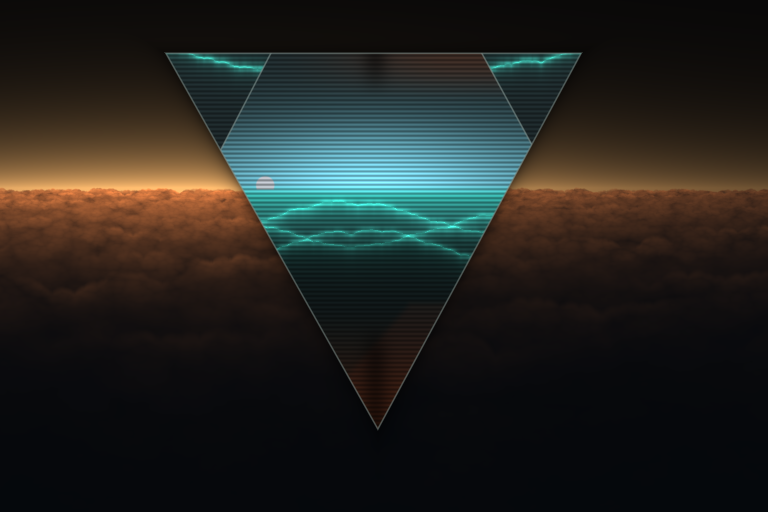
Give the GLSL for this background, as a Shadertoy shader.

```glsl
// A glowing dusk above a sea of clouds, with an inverted glass triangle on top.
// Clouds are back-to-front rows whose crests come from cellular noise; the glass
// holds a cyan horizon, teal ridges, a rusty tip and fine scanlines.

// Layout, in units of canvas height (x runs from 0 to 1.5)
const float HORIZON = 0.633;
const vec2 TRI_LEFT = vec2(0.324, 0.896);
const vec2 TRI_RIGHT = vec2(1.135, 0.896);
const vec2 TRI_TIP = vec2(0.738, 0.162);
const vec2 CUT_LEFT_TOP = vec2(0.529, 0.896);
const vec2 CUT_LEFT_LOW = vec2(0.434, 0.713);
const vec2 CUT_RIGHT_TOP = vec2(0.941, 0.896);
const vec2 CUT_RIGHT_LOW = vec2(1.039, 0.717);
const vec2 DISK = vec2(0.518, 0.638);
const float SUN_X = 0.38;
const float SEAM_X = 0.733;
const float SCANLINES = 115.0;
const int CLOUD_ROWS = 16;

// Colours
const vec3 SKY_DARK = vec3(0.026, 0.025, 0.027);
const vec3 GOLD = vec3(0.93, 0.68, 0.39);
const vec3 AMBER = vec3(0.70, 0.38, 0.18);
const vec3 NIGHT = vec3(0.018, 0.029, 0.045);
const vec3 SMOKE = vec3(0.12, 0.165, 0.175);
const vec3 BROWN = vec3(0.23, 0.16, 0.13);
const vec3 RUST = vec3(0.36, 0.20, 0.13);
const vec3 CYAN = vec3(0.38, 0.70, 0.78);
const vec3 TEAL = vec3(0.12, 0.70, 0.64);
const vec3 AQUA = vec3(0.20, 0.85, 0.75);
const vec3 LINE = vec3(0.55, 0.62, 0.60);

vec2 hash2(vec2 p) {
    vec3 q = fract(p.xyx * vec3(0.1031, 0.1030, 0.0973));
    q += dot(q, q.yzx + 33.33);
    return fract((q.xx + q.yz) * q.zy);
}

// Rounded puffs: one at each cell centre, falling off with distance
float puffs(vec2 p) {
    vec2 cell = floor(p), f = fract(p);
    float nearest = 1.0;
    for (int j = -1; j <= 1; j++)
        for (int i = -1; i <= 1; i++) {
            vec2 o = vec2(i, j);
            vec2 d = o + hash2(cell + o) - f;
            nearest = min(nearest, dot(d, d));
        }
    return 1.0 - nearest;
}

float billow(vec2 p) {
    return 0.58 * puffs(p) + 0.28 * puffs(p * 2.3 + 7.1) + 0.14 * puffs(p * 5.1 + 3.7);
}

// Signed distance to the line a-b, positive on its left
float side(vec2 p, vec2 a, vec2 b) {
    vec2 d = b - a, e = p - a;
    return (d.x * e.y - d.y * e.x) / length(d);
}

float bell(float x) { return exp(-x * x); }

vec3 skyAndClouds(vec2 p) {
    float glow = mix(0.3, 1.0, bell((p.x - SUN_X) / 0.8));
    float up = max(p.y - HORIZON, 0.0);
    vec3 col = SKY_DARK + GOLD * glow * (0.88 * exp(-up / 0.1) + 0.2 * exp(-up / 0.02));
    // Cloud rows, from the horizon to the foreground
    float depth = 0.006;
    for (int i = 0; i < CLOUD_ROWS; i++) {
        float size = 0.02 + 0.3 * depth, seed = float(i) * 5.37;
        float crest = HORIZON - depth + size * (billow(vec2(p.x / size * 0.6 + seed, seed)) - 0.6);
        float below = crest - p.y;
        if (below > 0.0) {
            float down = max(HORIZON - p.y, 0.0);
            float patchy = 0.5 + 0.5 * sin(p.x * 7.0 + seed) * sin(p.x * 3.1 - seed * 1.7);
            float puff = billow(p / size * vec2(0.8, 1.3) + seed);
            vec3 body = NIGHT + AMBER * glow * exp(-down / 0.1) * (0.35 + 0.95 * puff);
            float rim = exp(-below / (0.35 * size)) * exp(-down / 0.2) * patchy;
            body += AMBER * glow * rim * 0.45 * puff;
            body += AMBER * 0.07 * patchy * puff * puff * exp(-down / 0.3);
            float cover = smoothstep(0.0, 0.2 * size, below);
            col = mix(col, body, cover * mix(0.5, 1.0, patchy));
        }
        depth *= 1.3;
    }
    return col;
}

vec3 glass(vec2 p, float px) {
    float up = p.y - HORIZON;
    // Base tint: brown at the top, smoke between, rust at the tip
    vec3 col = mix(SMOKE, BROWN, smoothstep(0.79, 0.89, p.y) * smoothstep(0.5, 0.9, p.x));
    col = mix(col, RUST, smoothstep(0.42, 0.18, p.y));
    float wedge = min(side(p, vec2(0.67, 0.27), vec2(0.797, 0.418)) * -1.0, 0.418 - p.y);
    col += vec3(0.10, 0.02, 0.0) * smoothstep(0.0, 0.02, wedge);
    // Bright horizon, blue above and teal below
    float centre = mix(0.55, 1.05, bell((p.x - 0.72) / 0.25));
    vec3 above = CYAN * bell(up / 0.12) * centre;
    vec3 under = TEAL * exp(min(up, 0.0) / 0.065) * mix(0.8, 1.0, centre);
    col += mix(under, above, smoothstep(-0.02, 0.01, up));
    // Teal ridges, far to near
    for (int i = 2; i >= 0; i--) {
        float k = float(i);
        float crest = 0.505 + 0.027 * k + 0.03 * cos(11.0 * (p.x - 0.71 - 0.27 * k))
            + 0.022 * billow(vec2(p.x * 14.0, k * 4.3));
        float below = crest - p.y;
        col *= 1.0 - 0.22 * smoothstep(0.0, 0.03, below);
        col += AQUA * (0.35 * exp(-abs(below) / 0.004) + 0.14 * step(0.0, below) * exp(-below / 0.025));
    }
    // Pale half-set disk and dark central seam
    float disk = min(0.018 - length(p - DISK), p.y - HORIZON + 0.003);
    col = mix(col, vec3(0.78, 0.73, 0.75), 0.8 * smoothstep(-px, px, disk));
    float ends = smoothstep(0.80, 0.89, p.y) + smoothstep(0.38, 0.30, p.y);
    col *= 1.0 - 0.45 * ends * bell((p.x - SEAM_X) / 0.025);
    // Cut corners with teal wisps
    float cut = max(side(p, CUT_LEFT_LOW, CUT_LEFT_TOP), side(p, CUT_RIGHT_TOP, CUT_RIGHT_LOW));
    float wisp = 0.85 + 0.23 * (abs(p.x - 0.73) - 0.25) + 0.025 * billow(p * vec2(16.0, 3.0)) - p.y;
    vec3 corner = SMOKE * 0.95 + AQUA * (0.6 * exp(-abs(wisp) / 0.005) + 0.2 * exp(-abs(wisp) / 0.02));
    col = mix(col, corner, smoothstep(-px, px, cut));
    col *= 0.72 + 0.4 * (0.5 + 0.5 * cos(6.28318 * SCANLINES * p.y));
    return mix(col, LINE, 0.55 * (1.0 - smoothstep(0.0, 0.001 + px, abs(cut))));
}

void mainImage(out vec4 fragColor, in vec2 fragCoord) {
    vec2 p = fragCoord / iResolution.xy * vec2(1.5, 1.0);
    float px = 1.0 / iResolution.y;
    float inside = min(TRI_LEFT.y - p.y,
        min(side(p, TRI_LEFT, TRI_TIP), side(p, TRI_TIP, TRI_RIGHT)));
    vec3 col = skyAndClouds(p);
    col *= 1.0 - 0.5 * exp(-max(-inside, 0.0) / 0.015);
    col = mix(col, glass(p, px), smoothstep(-px, px, inside));
    col = mix(col, LINE, 0.5 * (1.0 - smoothstep(0.0, 0.001 + px, abs(inside))));
    fragColor = vec4(clamp(col, 0.0, 1.0), 1.0);
}
```
